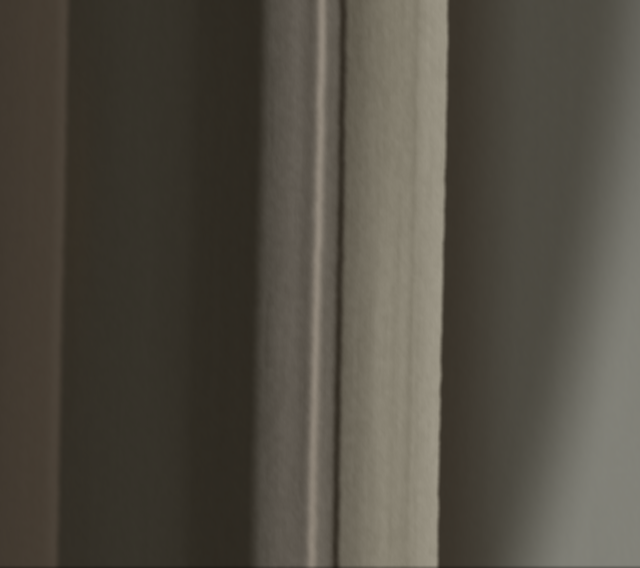
Write a WebGL 2 fragment shader that draws this texture.

```glsl
#version 300 es
precision highp float;
// Soft vertical folds of cloth: a dim recess, a pale pleat with a raised seam,
// and a shaded panel catching light at lower right. Each fold is a ramp across
// a gently leaning axis; stretched value noise adds streaks and nap.

#define LEAN 0.016
#define LEFT_EDGE 0.107
#define PLEAT_START 0.413
#define SEAM 0.505
#define GROOVE 0.536
#define PLEAT_END 0.700
#define STREAK_AMOUNT 0.035
#define NAP_AMOUNT 0.030
#define EDGE_WOBBLE 0.003

uniform vec2 u_resolution;
out vec4 fragColor;

float hash(vec2 p) {
    vec3 q = fract(vec3(p.xyx) * 0.1031);
    q += dot(q, q.yzx + 33.33);
    return fract((q.x + q.y) * q.z);
}

float noise(vec2 p) {
    vec2 i = floor(p), f = fract(p);
    f = f * f * (3.0 - 2.0 * f);
    return mix(mix(hash(i), hash(i + vec2(1, 0)), f.x),
               mix(hash(i + vec2(0, 1)), hash(i + vec2(1, 1)), f.x), f.y);
}

// Signed fractal noise, about -0.5 to 0.5
float fbm(vec2 p) {
    float sum = 0.0, amp = 0.5;
    for (int i = 0; i < 4; i++) {
        sum += amp * (noise(p) - 0.5);
        p = p * 2.03 + 17.0;
        amp *= 0.5;
    }
    return sum;
}

// Smooth step centred on an edge
float rise(float edge, float softness, float x) {
    return smoothstep(edge - softness, edge + softness, x);
}

float bump(float centre, float width, float x) {
    float d = (x - centre) / width;
    return exp(-d * d);
}

// Dim cloth left of the pleat
vec3 recess(float x, float y) {
    vec3 panel = mix(vec3(0.245, 0.215, 0.180), vec3(0.268, 0.235, 0.196), rise(0.03, 0.05, x));
    panel += 0.022 * bump(LEFT_EDGE - 0.009, 0.010, x);
    vec3 hollow = vec3(0.192, 0.175, 0.143);
    hollow += vec3(0.020, 0.023, 0.022) * bump(0.225, 0.085, x);
    hollow -= 0.012 * rise(0.305, 0.012, x);
    hollow += vec3(0.012, 0.004, -0.002) * bump(0.125, 0.025, x) * bump(0.65, 0.25, y);
    return mix(panel, hollow, rise(LEFT_EDGE, 0.007, x));
}

// Pale pleat with its seam and groove
vec3 pleat(float x, float y) {
    vec3 leftFace = mix(vec3(0.295, 0.277, 0.245), vec3(0.375, 0.352, 0.318),
                        smoothstep(PLEAT_START, 0.465, x));
    leftFace -= 0.025 * bump(SEAM - 0.019, 0.010, x);
    vec3 rib = vec3(0.385, 0.362, 0.325);
    vec3 rightFace = mix(vec3(0.405, 0.383, 0.335), vec3(0.535, 0.512, 0.452),
                         smoothstep(GROOVE, 0.625, x));
    rightFace += 0.065 * smoothstep(0.640, 0.695, x) - 0.025 * bump(0.651, 0.005, x);
    rightFace -= 0.035 * rise(0.75, 0.35, y) * (1.0 - rise(0.64, 0.04, x));
    vec3 c = mix(leftFace, rib, rise(SEAM, 0.008, x));
    c = mix(c, rightFace, rise(GROOVE + 0.004, 0.007, x));
    c += vec3(0.175, 0.163, 0.150) * bump(SEAM - 0.002, 0.0075, x);
    return mix(c, vec3(0.185, 0.163, 0.130), 0.88 * bump(GROOVE, 0.0065, x));
}

// Shaded panel with a slanted pool of light
vec3 litPanel(vec2 p, float x) {
    vec3 shade = mix(vec3(0.225, 0.202, 0.167), vec3(0.302, 0.291, 0.257),
                     smoothstep(PLEAT_END, 0.835, x));
    float drop = 1.0 - p.y;
    float front = 0.985 - 0.10 * drop - 0.07 * drop * drop;
    float light = smoothstep(front - 0.065, front + 0.085, p.x);
    vec3 glow = mix(vec3(0.455, 0.452, 0.425), vec3(0.505, 0.502, 0.468), rise(0.3, 0.4, drop));
    return mix(shade, glow, light);
}

void main() {
    vec2 p = gl_FragCoord.xy / u_resolution;
    float drop = 1.0 - p.y;

    // Follow the lean and the fuzzy outline of the folds
    float lean = LEAN * mix(drop, smoothstep(0.0, 1.0, drop), 0.5);
    float x = p.x + lean + EDGE_WOBBLE * fbm(vec2(p.x * 20.0, p.y * 38.0));
    float grooveLag = 0.005 * drop * bump(GROOVE, 0.022, x);

    // Join the three parts
    vec3 color = recess(x, p.y);
    color = mix(color, pleat(x - grooveLag, p.y), rise(PLEAT_START, 0.012, x));
    color = mix(color, litPanel(p, x), rise(PLEAT_END, 0.0045, x));

    // Lengthwise streaks and fine nap, strongest on the pleat
    float onPleat = rise(PLEAT_START, 0.02, x) * (1.0 - rise(PLEAT_END, 0.006, x));
    float streak = fbm(vec2(x * 75.0, p.y * 2.5));
    float nap = fbm(vec2(x * 150.0 + p.y * 30.0, p.y * 75.0));
    color += streak * STREAK_AMOUNT * mix(0.25, 1.4, onPleat);
    color += nap * NAP_AMOUNT * mix(0.35, 1.4, onPleat);

    // Thin dark hem along the bottom
    color *= 1.0 - 0.25 * (1.0 - smoothstep(0.0, 0.006, p.y));
    fragColor = vec4(clamp(color, 0.0, 1.0), 1.0);
}
```
